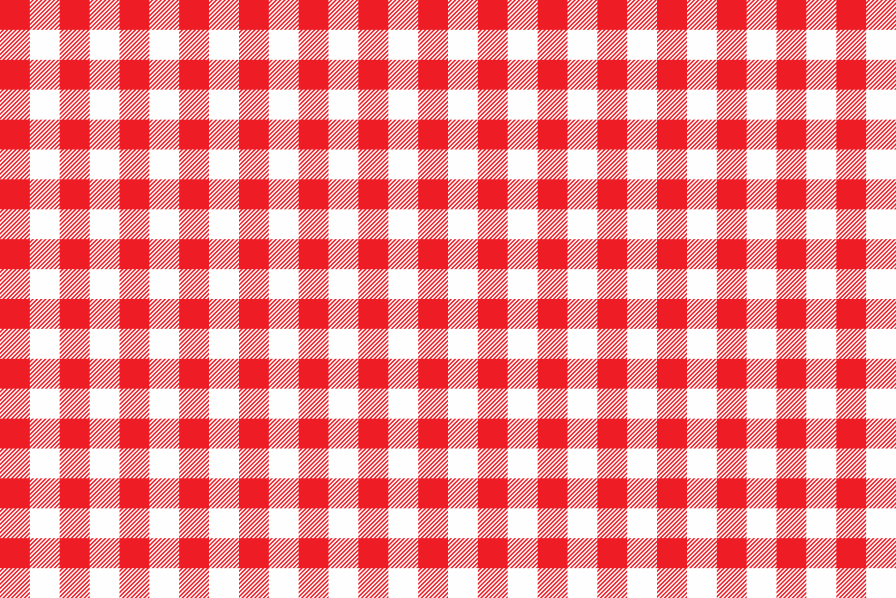
This pattern is drawn by a WebGL 2 fragment shader. Its source:

```glsl
#version 300 es
precision highp float;
// Red and white gingham cloth: 15 by 10 repeats of a two-by-two check.
// Warp and weft bands cross to give solid red, plain white, and squares
// of diagonal twill; every pixel is box filtered to keep the hatch smooth.
uniform vec2 u_resolution;
out vec4 fragColor;

// Dye coverage at a point measured in repeats: 1 is red, 0 is white
float dyeCoverage(vec2 p) {
    vec2 cell = fract(p);
    float warp = 1.0 - step(0.5, cell.x);   // red column on the left
    float weft = step(0.5, cell.y);         // red row on the top

    // Rising twill lines, seven to a square, half red and half white
    float twill = step(0.5, fract((p.x - p.y) * 14.0));

    // Matching bands are solid; mixed bands show the twill
    return mix(warp, twill, abs(warp - weft));
}

void main() {
    const int SAMPLES = 6;
    vec2 repeats = vec2(15.0, 10.0);
    vec3 red = vec3(0.93, 0.11, 0.145);
    vec3 white = vec3(0.995);

    // Average a grid of samples over the pixel
    float coverage = 0.0;
    for (int j = 0; j < SAMPLES; j++) {
        for (int i = 0; i < SAMPLES; i++) {
            vec2 offset = (vec2(i, j) + 0.5) / float(SAMPLES) - 0.5;
            vec2 uv = (gl_FragCoord.xy + offset) / u_resolution;
            coverage += dyeCoverage(uv * repeats);
        }
    }
    coverage /= float(SAMPLES * SAMPLES);

    fragColor = vec4(mix(white, red, coverage), 1.0);
}
```
